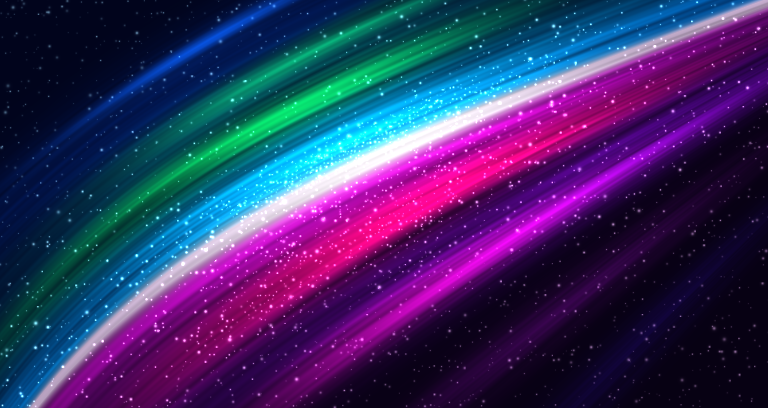
Reproduce this background procedurally as a Shadertoy shader.

```glsl
float bell(float v, float center, float width) {
    float t = (v - center) / width;
    return exp(-t * t);
}

vec2 hash2(vec2 p) {
    p = vec2(dot(p, vec2(127.1, 311.7)), dot(p, vec2(269.5, 183.3)));
    return fract(sin(p) * 43758.5);
}

float corner(vec2 id, vec2 offset) {
    return dot(hash2(id) * 2.0 - 1.0, offset);
}

float gradientNoise(vec2 p) {
    vec2 i = floor(p), f = fract(p);
    vec2 u = f * f * (3.0 - 2.0 * f);
    vec2 e = vec2(1.0, 0.0);
    return mix(mix(corner(i, f), corner(i + e, f - e), u.x),
               mix(corner(i + e.yx, f - e.yx), corner(i + 1.0, f - 1.0), u.x), u.y);
}

// One jittered star per grid cell, kept with the given probability
float stars(vec2 p, float cells, float radius, float density) {
    vec2 id = floor(p * cells);
    vec2 place = 0.25 + 0.5 * hash2(id + cells);
    vec2 chance = hash2(id + 17.3 + cells);
    float dist = length(fract(p * cells) - place) / cells;
    float size = max(radius * (0.6 + 0.6 * chance.y), 0.55 / iResolution.y);
    float light = bell(dist, 0.0, size) + 0.1 * bell(dist, 0.0, size * 2.0);
    return step(chance.x, density) * light * (0.25 + 0.85 * chance.y * chance.y);
}

void mainImage(out vec4 fragColor, in vec2 fragCoord) {
    vec2 p = fragCoord / iResolution.y;
    float x = p.x;

    // Height above the bright arc; streaks on both sides fan out to the left
    float arc = 0.322 + 0.36 * x - 0.434 * exp(-2.58 * x);
    float h = p.y - arc;
    float lane = h / (h < 0.0 ? 1.8 - 0.65 * x : 1.0 + 0.3 * exp(-4.0 * x));

    // Fine fibres stretched along the arc
    float broad = gradientNoise(vec2(x * 1.3, lane * 16.0));
    float fibre = gradientNoise(vec2(x * 1.6 + 9.0, lane * 42.0));
    float hair = gradientNoise(vec2(x * 2.5 + 4.0, lane * 110.0));
    float streak = clamp(1.0 + 0.65 * broad + 0.65 * fibre + 0.45 * hair, 0.2, 1.6);
    float v = lane + 0.015 * broad;

    // Cool side: cyan, green, blue
    vec3 cool = vec3(0.0, 0.70, 0.80) * bell(v, 0.02, 0.075) * (0.28 + 0.8 * bell(x, 0.8, 0.55));
    cool += vec3(0.0, 0.05, 0.20) * bell(v, 0.04, 0.06);
    cool += vec3(0.0, 0.36, 0.46) * bell(v, 0.115, 0.068) * (0.2 + 0.8 * bell(x, 0.85, 0.55));
    cool += vec3(0.02, 0.62, 0.08) * bell(v, 0.21, 0.054) * bell(x, 0.64, 0.52);
    cool += vec3(0.02, 0.42, 0.12) * bell(v, 0.333, 0.036) * bell(x, 0.74, 0.42);
    cool += vec3(0.0, 0.12, 0.19) * bell(v, 0.27, 0.11) * bell(x, 0.7, 0.75);
    cool += vec3(0.02, 0.22, 0.52) * bell(v, 0.485, 0.026) * bell(x, 0.52, 0.32);
    cool += vec3(0.0, 0.06, 0.19) * bell(v, 0.45, 0.09) * bell(x, 0.4, 0.7);

    // Warm side: magenta, red, violet
    vec3 warm = vec3(0.74, 0.03, 0.66) * bell(v, -0.04, 0.06) * (0.35 + 0.75 * bell(x, 1.05, 0.55));
    warm += vec3(0.80, 0.01, 0.15) * bell(v, -0.148, 0.057) * bell(x, 1.08, 0.56);
    warm += vec3(0.18, 0.01, 0.31) * bell(v, -0.18, 0.14) * (0.4 + 0.6 * bell(x, 1.2, 0.7));
    warm += vec3(0.64, 0.02, 0.46) * bell(v, -0.345, 0.046) * bell(x, 1.1, 0.42);
    warm += vec3(0.23, 0.01, 0.38) * bell(v, -0.34, 0.085) * bell(x, 1.55, 0.6);
    warm += vec3(0.15, 0.01, 0.18) * bell(v, -0.62, 0.07) * bell(x, 1.4, 0.45);
    warm += vec3(0.03, 0.01, 0.12) * bell(v, -0.92, 0.09) * bell(x, 1.6, 0.4);

    float side = smoothstep(-0.012, 0.012, h);
    vec3 night = mix(vec3(0.028, 0.004, 0.075), vec3(0.004, 0.016, 0.11), side);
    vec3 color = night + mix(warm, cool, side) * streak;

    // Bright core, thinner towards the right, with a halo
    float thick = 0.013 + 0.016 * bell(x, 0.74, 0.6);
    float core = bell(h, 0.0, h > 0.0 ? thick : thick * 1.3);
    float shine = 0.76 + 0.26 * bell(x, 0.95, 0.5) + 0.2 * fibre + 0.12 * hair;
    vec3 coreColor = mix(vec3(0.94, 0.82, 0.98), vec3(1.0, 0.98, 1.0), bell(x, 0.95, 0.45)) * shine;
    color += vec3(0.10, 0.27, 0.25) * side * bell(h, 0.0, 0.055) * bell(x, 0.8, 0.45);
    color = mix(color, coreColor, clamp(core * 1.25, 0.0, 1.0));

    // Sparkling dust, thickest around the middle of the arc
    float dust = bell(x, 0.88, 0.36) * (0.8 * bell(h, 0.05, 0.04) + 0.3 * bell(h, -0.14, 0.16));
    float sparkle = 0.0;
    for (int i = 0; i < 5; i++) {
        float n = float(i);
        float density = 0.055 + dust * (0.05 + 0.16 * n);
        sparkle += stars(p + 0.37 * n, 16.0 + 22.0 * n, 0.0040 - 0.0006 * n, density);
    }
    vec3 starColor = mix(vec3(1.0, 0.78, 1.0), vec3(0.7, 0.95, 1.0), side);
    color += starColor * sparkle * (0.42 + 0.55 * bell(h, 0.0, 0.4));

    fragColor = vec4(clamp(color, 0.0, 1.0), 1.0);
}
```
